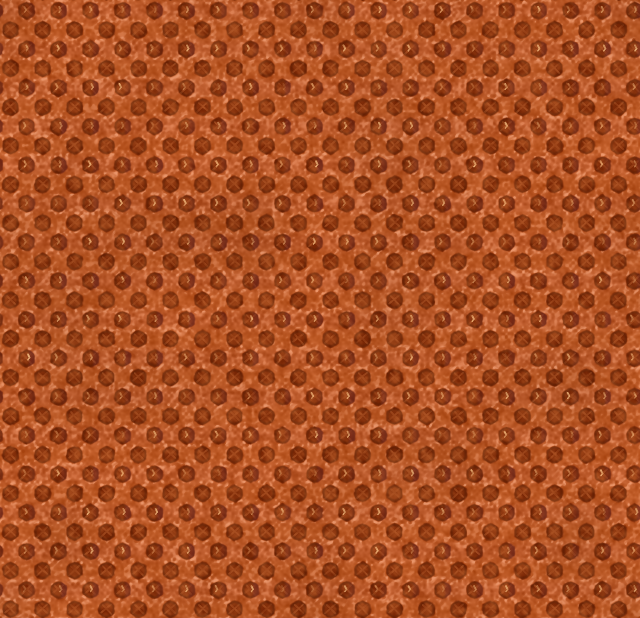
Give the GLSL for this texture, as a Shadertoy shader.

```glsl
// Copper-orange spacer mesh: 20 x 32 staggered rows of dark holes in fibrous cloth.

float hash(vec2 p) {
    vec3 q = fract(p.xyx * 0.1031);
    q += dot(q, q.yzx + 33.33);
    return fract((q.x + q.y) * q.z);
}

// Value noise that wraps after a whole number of lattice cells.
float noise(vec2 p, vec2 period) {
    vec2 i = floor(p), f = fract(p);
    f = f * f * (3.0 - 2.0 * f);
    vec2 a = mod(i, period), b = mod(i + 1.0, period);
    return mix(mix(hash(a), hash(vec2(b.x, a.y)), f.x),
               mix(hash(vec2(a.x, b.y)), hash(b), f.x), f.y);
}

// Soft line segment, 1 on the line and 0 beyond its width.
float strand(vec2 p, vec2 a, vec2 b, float width) {
    vec2 ab = b - a;
    float t = clamp(dot(p - a, ab) / dot(ab, ab), 0.0, 1.0);
    return 1.0 - smoothstep(0.3 * width, width, length(p - a - t * ab));
}

void mainImage(out vec4 fragColor, in vec2 fragCoord) {
    vec2 uv = fragCoord / iResolution.xy;
    vec2 grid = uv * vec2(20.0, 32.0);

    // Fibre grain: fine fuzz plus strands leaning both ways.
    float fuzz = noise(uv * vec2(220.0, 200.0), vec2(220.0, 200.0));
    float blotch = noise(uv * vec2(100.0, 96.0), vec2(100.0, 96.0));
    float leanLeft = noise(vec2(120.0 * uv.x + 120.0 * uv.y, 180.0 * uv.y - 180.0 * uv.x), vec2(60.0));
    float leanRight = noise(vec2(180.0 * uv.x + 180.0 * uv.y, 120.0 * uv.y - 120.0 * uv.x), vec2(60.0));
    float grain = 0.35 * fuzz + 0.25 * blotch + 0.2 * leanLeft + 0.2 * leanRight;

    // Nearest hole among the neighbouring rows.
    float radius = 9.0, glossy = 0.0;
    vec2 local = vec2(0.0), id = vec2(0.0);
    for (int j = -1; j <= 1; j++) {
        float row = floor(grid.y) + float(j);
        float odd = mod(row, 2.0);
        float x = grid.x - 0.33 - 0.5 * odd;
        vec2 d = vec2(x - round(x), (grid.y - row - 0.45) * 0.603);
        // Blend of a circle and a hexagon.
        vec2 s = abs(d);
        float r = mix(length(d), max(s.x, 0.5 * s.x + 0.866 * s.y), 0.45);
        if (r < radius) {
            radius = r;
            local = d;
            glossy = odd;
            id = mod(vec2(round(x), row), vec2(20.0, 32.0));
        }
    }
    float variation = hash(id + 7.0);

    // Cloth: pinkish around glossy rows, flatter orange around the others.
    float pinkish = 0.5 - 0.5 * cos(3.14159265 * (grid.y - 0.45));
    float contrast = mix(1.2, 1.75, pinkish);
    float tone = clamp(0.5 + contrast * (grain - 0.5), 0.0, 1.0);
    vec3 cloth = mix(vec3(0.64, 0.26, 0.07), vec3(0.82, 0.44, 0.25), tone);
    cloth += vec3(0.01, 0.015, 0.035) * (pinkish - 0.5);

    // Bright fibres catch light on the raised rim and at the row joins.
    float rim = smoothstep(0.25, 0.30, radius) * (1.0 - smoothstep(0.32, 0.40, radius));
    float lit = 0.3 + 0.5 * rim * smoothstep(0.05, 0.25, abs(local.y));
    float sparkle = smoothstep(0.5, 0.85, 0.55 * fuzz + 0.45 * leanLeft);
    cloth = mix(cloth, vec3(0.93, 0.62, 0.46), sparkle * lit);

    // Hole: dark facets crossed by lighter threads of the backing layer.
    float facet = clamp(0.5 + 1.5 * (0.6 * blotch + 0.4 * leanRight - 0.5), 0.0, 1.0);
    vec3 hole = mix(vec3(0.47, 0.15, 0.02), vec3(0.64, 0.29, 0.11), facet);
    float tilt = 0.08 * (variation - 0.5);
    float threads = max(strand(local, vec2(-0.17, -0.12 + tilt), vec2(0.14, 0.15), 0.045),
                        strand(local, vec2(-0.12, 0.14), vec2(0.15, -0.13 - tilt), 0.045));
    hole = mix(hole, vec3(0.71, 0.36, 0.17), threads * (0.2 + 0.45 * fuzz));
    hole *= 1.0 - 0.14 * smoothstep(0.14, 0.22, radius) * (1.0 - smoothstep(0.22, 0.28, radius));

    // Glossy rows: plum shade on one side and a cream glint near the top.
    float plum = glossy * smoothstep(0.02, 0.14, local.x) * (0.15 + 0.4 * variation);
    hole = mix(hole, vec3(0.46, 0.17, 0.15), plum);
    vec2 start = vec2(0.16 * variation - 0.11, 0.12);
    float glint = max(strand(local, start, start + vec2(0.05, -0.10), 0.045),
                      strand(local, start + vec2(0.05, -0.10), start + vec2(0.0, -0.17), 0.035));
    float shine = glossy * (0.25 + 0.65 * hash(id + 31.0));
    hole = mix(hole, vec3(0.97, 0.76, 0.52), glint * shine * (0.4 + 0.6 * fuzz));

    // Frayed soft edge between hole and cloth.
    float edge = radius + 0.07 * (grain - 0.5);
    vec3 color = mix(hole, cloth, smoothstep(0.235, 0.295, edge));

    // Faint wear across the whole sheet.
    color *= 0.97 + 0.06 * noise(uv * vec2(10.0, 8.0), vec2(10.0, 8.0));
    fragColor = vec4(color, 1.0);
}
```
